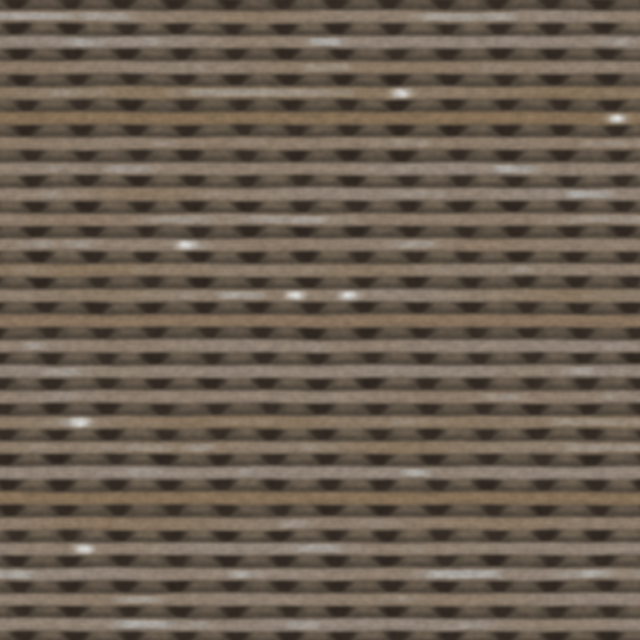
Give the GLSL for this texture, as a WebGL 1 fragment shader.

```glsl
precision highp float;
// Woven reed matting: soft horizontal ridges separated by dark channels,
// each channel crossed by wedge-shaped knots that drift sideways row by row.
// Gradient noise adds wobble, grain, tint and pale worn streaks.

#define ROWS 25.26          // channels down the canvas
#define COLUMNS 12.0        // knots across the canvas
#define ROW_DRIFT 0.046     // sideways knot shift per row, in columns
#define ORIGIN vec2(0.30, 0.16)
#define WOBBLE 0.06         // ridge waviness, in rows
#define KNOT_JITTER 0.10
#define WARM_PERIOD 7.5     // rows between strongly tanned ridges
#define FLECK_CHANCE 0.025
#define GRAIN 0.09

uniform vec2 u_resolution;

const vec3 RIDGE_GREY = vec3(0.555, 0.505, 0.460);
const vec3 RIDGE_TAN = vec3(0.520, 0.440, 0.360);
const vec3 RIDGE_OCHRE = vec3(0.490, 0.405, 0.285);
const vec3 CHANNEL_MID = vec3(0.400, 0.355, 0.300);
const vec3 CHANNEL_DARK = vec3(0.300, 0.265, 0.225);
const vec3 KNOT_DARK = vec3(0.180, 0.150, 0.125);
const vec3 WORN = vec3(0.690, 0.690, 0.680);
const vec3 FLECK = vec3(0.840, 0.840, 0.830);

float hash(vec2 p) {
  vec3 q = fract(vec3(p.xyx) * 0.1031);
  q += dot(q, q.yzx + 33.33);
  return fract((q.x + q.y) * q.z);
}

float cornerSlope(vec2 cell, vec2 offset) {
  float angle = 6.2832 * hash(cell + 17.0);
  return dot(vec2(cos(angle), sin(angle)), offset);
}

float gradientNoise(vec2 p) {
  vec2 i = floor(p), f = p - i;
  vec2 w = f * f * f * (f * (f * 6.0 - 15.0) + 10.0);
  vec2 e = vec2(1.0, 0.0);
  float low = mix(cornerSlope(i, f), cornerSlope(i + e.xy, f - e.xy), w.x);
  float high = mix(cornerSlope(i + e.yx, f - e.yx), cornerSlope(i + e.xx, f - e.xx), w.x);
  return mix(low, high, w.y);
}

// Soft wedge, wide at the top and narrow at the bottom
float knotMask(vec2 p, float size) {
  float halfWidth = size * mix(0.25, 0.09, smoothstep(-0.2, 0.25, p.y));
  float across = 1.0 - smoothstep(halfWidth * 0.35, halfWidth + 0.09, abs(p.x));
  float down = 1.0 - smoothstep(0.08, 0.32, abs(p.y + 0.01));
  return across * down;
}

vec3 ridgeColor(float x, float ridge, float fromCenter) {
  // Each ridge has its own tint, with a regular strongly tanned one
  float warm = step(fract((ridge + 3.6) / WARM_PERIOD), 0.12);
  float tint = hash(vec2(ridge, 4.0));
  float patchTint = gradientNoise(vec2(x * 4.0, ridge * 2.37)) * 0.6;
  vec3 tanned = mix(RIDGE_TAN, RIDGE_OCHRE, 0.7 * hash(vec2(ridge, 9.0)));
  float tanAmount = clamp(max(warm, tint * 0.65 + patchTint), 0.0, 1.0);
  vec3 color = mix(RIDGE_GREY, tanned, tanAmount);
  color *= 1.03 - 0.3 * fromCenter;

  // Pale wear along the crest
  float wear = gradientNoise(vec2(x * 7.0, ridge * 3.37 + 0.4));
  wear += 0.25 * gradientNoise(vec2(x * 30.0, ridge * 1.61));
  wear = smoothstep(0.08, 0.5, wear) * (1.0 - tanAmount);
  color = mix(color, WORN, wear * (1.0 - smoothstep(0.05, 0.24, fromCenter)));

  // Sparse bright flecks
  vec2 cell = vec2(floor(x * COLUMNS), ridge);
  float center = mix(0.35, 0.65, hash(cell + 5.0));
  vec2 d = vec2(fract(x * COLUMNS) - center, fromCenter) / vec2(0.17, 0.20);
  float fleck = step(hash(cell + 31.0), FLECK_CHANCE) * exp(-dot(d, d));
  return mix(color, FLECK, fleck);
}

vec3 channelColor(float x, float row, float y) {
  float u = x * COLUMNS - ORIGIN.x - ROW_DRIFT * row;
  float column = floor(u + 0.5);
  float variation = hash(vec2(column, row) + 50.0);
  vec2 p = vec2(u - column + KNOT_JITTER * (variation - 0.5), y);

  // Lump between knots, with a shadow line beneath it
  float lump = smoothstep(0.12, 0.42, abs(p.x));
  float shadow = smoothstep(-0.08, 0.14, y);
  float shade = clamp(lump * (1.0 - 0.75 * shadow), 0.0, 1.0);
  shade *= 0.75 + 0.5 * hash(vec2(row, 71.0));
  vec3 color = mix(CHANNEL_DARK, CHANNEL_MID, shade);
  float knot = knotMask(p, 0.8 + 0.4 * variation);
  return mix(color, KNOT_DARK, knot * (0.75 + 0.25 * variation));
}

void main() {
  vec2 uv = gl_FragCoord.xy / u_resolution;
  uv.y = 1.0 - uv.y;

  // Channels lie on whole numbers of r, ridge crests halfway between
  float r = uv.y * ROWS - ORIGIN.y;
  r += WOBBLE * gradientNoise(vec2(uv.x * 9.0, r * 0.8));
  float row = floor(r + 0.5);
  float y = r - row;

  vec3 ridge = ridgeColor(uv.x, floor(r), 0.5 - abs(y));
  vec3 channel = channelColor(uv.x, row, y);
  vec3 color = mix(channel, ridge, smoothstep(0.14, 0.37, abs(y)));

  // Fibre grain, stretched along the ridges
  float grain = gradientNoise(uv * vec2(55.0, 90.0));
  grain += 0.6 * gradientNoise(uv * vec2(110.0, 130.0) + 7.0);
  gl_FragColor = vec4(color * (1.0 + GRAIN * grain), 1.0);
}
```
